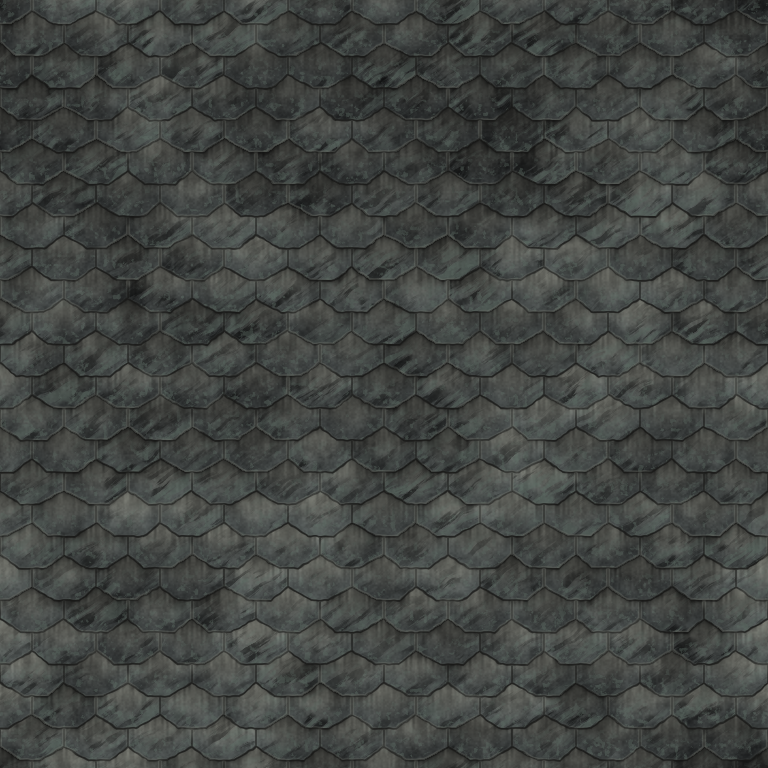
Give the GLSL for this texture, as a WebGL 1 fragment shader.

```glsl
precision highp float;
// Weathered slate roof: 12 columns by 24 half-offset rows of overlapping slates
// with clipped lower corners. Each row hides the top of the row below it; cleft
// streaks are seeded per slate, while grime and rain stains run across them all.

uniform vec2 u_resolution;

const float COLUMNS = 12.0;
const float ROWS = 24.0;
const float PITCH = COLUMNS / ROWS;  // row spacing in slate widths
const float ROW_SHIFT = 0.24;        // height of the lowest edge, in rows
const float CORNER = 0.21;           // height of the clipped corner

const vec3 DARK_SLATE = vec3(0.125, 0.128, 0.128);
const vec3 PALE_SLATE = vec3(0.425, 0.440, 0.420);
const vec3 LICHEN = vec3(0.350, 0.405, 0.375);
const vec3 GRIME = vec3(0.265, 0.260, 0.235);
const vec3 GAP = vec3(0.095, 0.095, 0.090);
const vec3 RIM = vec3(0.440, 0.450, 0.420);

float hash(vec2 p) {
  vec3 q = fract(p.xyx * 0.1031);
  q += dot(q, q.yzx + 33.33);
  return fract((q.x + q.y) * q.z);
}

// Value noise that wraps after the given period.
float noise(vec2 p, vec2 period) {
  vec2 i = floor(p);
  vec2 f = p - i;
  f = f * f * (3.0 - 2.0 * f);
  vec2 a = mod(i, period);
  vec2 b = mod(i + 1.0, period);
  return mix(mix(hash(a), hash(vec2(b.x, a.y)), f.x),
             mix(hash(vec2(a.x, b.y)), hash(b), f.x), f.y);
}

float fbm(vec2 p, vec2 period) {
  float sum = 0.0;
  float amp = 0.533;
  for (int i = 0; i < 4; i++) {
    sum += amp * noise(p, period);
    p *= 2.0;
    period *= 2.0;
    amp *= 0.5;
  }
  return sum;
}

// Slate of a row at p: xy = place from its bottom centre, zw = wrapped index.
vec4 slateAt(vec2 p, float row) {
  float x = p.x + 0.5 * mod(row, 2.0);
  vec2 local = vec2(fract(x) - 0.5, p.y - (row + ROW_SHIFT) * PITCH);
  return vec4(local, mod(floor(x), COLUMNS), mod(row, ROWS));
}

// Distance above the clipped lower edge, with uneven cuts and small chips.
float lowerEdge(vec4 slate) {
  float cut = hash(slate.zw + vec2(step(0.0, slate.x) * 37.0, 11.0));
  float slope = CORNER / (0.40 - 0.16 * cut);
  float side = (slate.y - CORNER + slope * (0.5 - abs(slate.x))) / sqrt(1.0 + slope * slope);
  float chip = noise(slate.xy * 13.0 + slate.zw * 17.0 + 40.0, vec2(512.0)) - 0.5;
  return min(slate.y + 0.04 * slate.x * (cut - 0.5), side) + 0.022 * chip;
}

// Diagonal cleft ridges in slate coordinates, 0 to 1.
float cleft(vec2 p, vec2 seed, float stretch) {
  vec2 along = vec2(0.82, 0.57);
  vec2 q = vec2(dot(p, along), dot(p, vec2(-along.y, along.x)));
  q.y += 0.05 * noise(q * 5.0 + seed, vec2(512.0));
  return fbm(q * vec2(2.2, stretch) + seed, vec2(512.0));
}

void main() {
  vec2 p = gl_FragCoord.xy / u_resolution * COLUMNS;
  float px = COLUMNS / min(u_resolution.x, u_resolution.y);

  // Find the visible slate and the one lying over it.
  float row = floor(p.y / PITCH - ROW_SHIFT);
  row -= step(lowerEdge(slateAt(p, row)), 0.0);
  vec4 slate = slateAt(p, row);
  float edge = max(lowerEdge(slate), 0.0);
  float under = max(-lowerEdge(slateAt(p, row + 1.0)), 0.0);
  float joint = 0.5 - abs(slate.x);
  float seed = hash(slate.zw + 5.0);
  float rough = hash(slate.zw + 71.0);
  vec2 shift = floor(vec2(seed, rough) * 180.0);

  // Broad clouds, mottling and fine grain set the tone.
  float cloud = fbm(p * 0.5, vec2(COLUMNS * 0.5));
  float mottle = fbm(p * 5.0, vec2(COLUMNS * 5.0));
  float grain = noise(p * 34.0, vec2(COLUMNS * 34.0));
  float tone = 0.46 + 0.75 * (cloud - 0.5) + 0.55 * (mottle - 0.5)
             + 0.16 * (grain - 0.5) + 0.16 * (seed - 0.5);
  vec3 color = mix(DARK_SLATE, PALE_SLATE, clamp(tone, 0.0, 1.0));

  // Brown grime near the head, bluish dark toward the exposed edge.
  float head = smoothstep(0.20, 0.62, slate.y);
  color = mix(color, GRIME * (0.65 + 0.75 * cloud), 0.45 * head);
  color *= mix(vec3(0.85, 0.88, 0.91), vec3(1.06), smoothstep(0.0, 0.4, edge));

  // Cleft streaks and lichen flecks fade out under the head grime.
  float patchy = smoothstep(0.32, 0.62, fbm(slate.xy * 3.0 + shift, vec2(512.0)));
  float strength = patchy * (0.35 + 0.65 * rough) * (1.0 - 0.7 * head);
  float ridge = cleft(slate.xy, shift, 13.0);
  color *= 1.0 - 0.50 * strength * smoothstep(0.50, 0.34, ridge);
  color = mix(color, LICHEN, 0.60 * strength * smoothstep(0.54, 0.68, ridge));
  float fleck = smoothstep(0.56, 0.74, fbm(p * 14.0, vec2(COLUMNS * 14.0)));
  color = mix(color, LICHEN, 0.45 * fleck * (1.0 - head));

  // Rain stains and washed patches below the overlapping edge.
  float drip = noise(p * vec2(26.0, 3.0), COLUMNS * vec2(26.0, 3.0));
  float washed = smoothstep(0.45, 0.70, fbm(p, vec2(COLUMNS)));
  float fall = exp(-6.0 * under);
  color *= 1.0 + fall * (0.50 * (drip - 0.5) + 0.40 * washed - 0.12);
  color *= 1.0 - (0.20 + 0.35 * rough * (1.0 - washed)) * exp(-26.0 * under);

  // Worn pale rims and dark gaps.
  float wear = smoothstep(0.30, 0.70, noise(p * 3.0 + 9.0, vec2(COLUMNS * 3.0)));
  float rim = 1.0 - smoothstep(0.012, 0.030 + px, min(edge, joint));
  color = mix(color, RIM, rim * (0.12 + 0.38 * wear));
  float gap = min(min(under, edge), joint + 0.004);
  float line = 1.0 - smoothstep(0.003, 0.010 + px, gap);
  color = mix(color, GAP, line * (0.80 - 0.30 * wear));

  gl_FragColor = vec4(color, 1.0);
}
```
